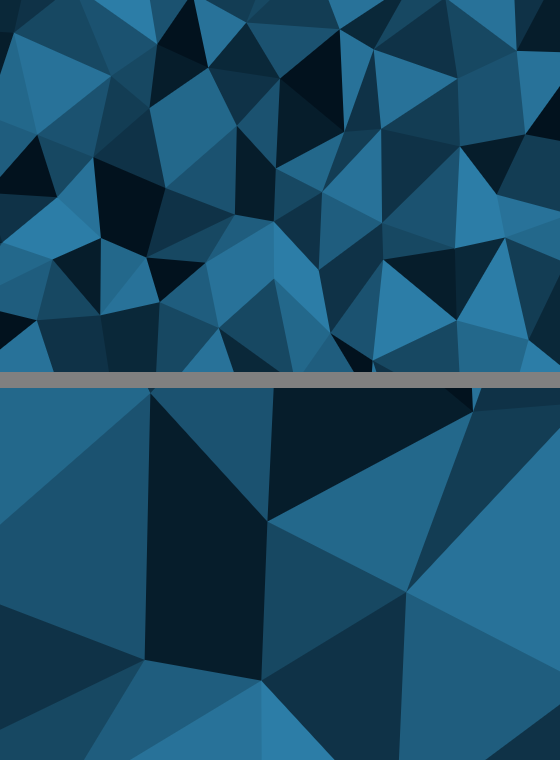
Top, the full canvas; bottom, a detail of the centre.
Give the GLSL for this background, as a Shadertoy shader.

```glsl
// Low-poly mosaic of flat blue triangles, from near black to bright steel blue.
// A staggered, jittered point lattice is split into quads; each quad is cut along
// its Delaunay diagonal and both halves get a tone from a stepped colour ramp.

#define ROWS 5.6                        // lattice rows over the canvas height
#define JITTER 0.36                     // largest point offset, in cells
#define TILT 0.42                       // lattice rotation, in radians
#define ORIGIN vec2(13.3, 7.6)          // part of the lattice on view
#define TONES 11.0                      // number of steps in the ramp
#define DARK vec3(0.000, 0.050, 0.090)
#define LIGHT vec3(0.180, 0.512, 0.680)

float hash(vec2 p) {
    return fract(sin(dot(p, vec2(127.1, 311.7))) * 43758.5453);
}

float cross2(vec2 a, vec2 b) {
    return a.x * b.y - a.y * b.x;
}

// Lattice point: odd rows shift by half a cell, then every point is jittered
vec2 latticePoint(vec2 id) {
    vec2 offset = vec2(hash(id), hash(id + 57.3)) * 2.0 - 1.0;
    return id + vec2(0.5 * mod(id.y, 2.0), 0.0) + JITTER * offset;
}

// Signed distance to the line u-v, positive on its left
float edgeDistance(vec2 p, vec2 u, vec2 v) {
    return cross2(normalize(v - u), p - u);
}

// Antialiased coverage of a counterclockwise triangle
float coverage(vec2 p, vec2 a, vec2 b, vec2 c, float pixel) {
    float d = min(edgeDistance(p, a, b),
              min(edgeDistance(p, b, c), edgeDistance(p, c, a)));
    return clamp(d / pixel + 0.5, 0.0, 1.0);
}

// Tones are stratified over blocks of 2 x 2 quads to keep their shares even
vec3 triangleColor(vec2 id, float side) {
    vec2 block = floor(id * 0.5);
    vec2 local = mod(id, 2.0);
    float stratum = side + 2.0 * local.x + 4.0 * local.y;
    float stride = 2.0 * floor(4.0 * hash(block + 19.7)) + 1.0;
    float wobble = hash(id + 31.1 + 7.3 * side) - 0.5;
    float tone = fract((stratum * stride + wobble) / 8.0 + hash(block + 5.9));
    return mix(DARK, LIGHT, (floor(tone * TONES) + 0.5) / TONES);
}

void mainImage(out vec4 fragColor, in vec2 fragCoord) {
    float pixel = ROWS / iResolution.y;
    float s = sin(TILT), k = cos(TILT);
    vec2 p = mat2(k, s, -s, k) * (fragCoord - 0.5 * iResolution.xy) * pixel + ORIGIN;
    vec2 cell = floor(p);

    vec3 color = vec3(0.0);
    float total = 0.0;
    for (int y = -1; y <= 1; y++) {
        for (int x = -2; x <= 1; x++) {
            vec2 id = cell + vec2(x, y);
            vec2 a = latticePoint(id);
            vec2 b = latticePoint(id + vec2(1.0, 0.0));
            vec2 c = latticePoint(id + vec2(1.0, 1.0));
            vec2 d = latticePoint(id + vec2(0.0, 1.0));

            // Delaunay test: sine of the sum of the angles at b and d
            float sinSum = cross2(c - b, a - b) * dot(a - d, c - d)
                         + dot(c - b, a - b) * cross2(a - d, c - d);
            bool cutAC = sinSum > 0.0;
            float first = coverage(p, a, b, cutAC ? c : d, pixel);
            float second = coverage(p, cutAC ? a : b, c, d, pixel);

            color += first * triangleColor(id, 0.0) + second * triangleColor(id, 1.0);
            total += first + second;
        }
    }
    fragColor = vec4(color / max(total, 1e-4), 1.0);
}
```
